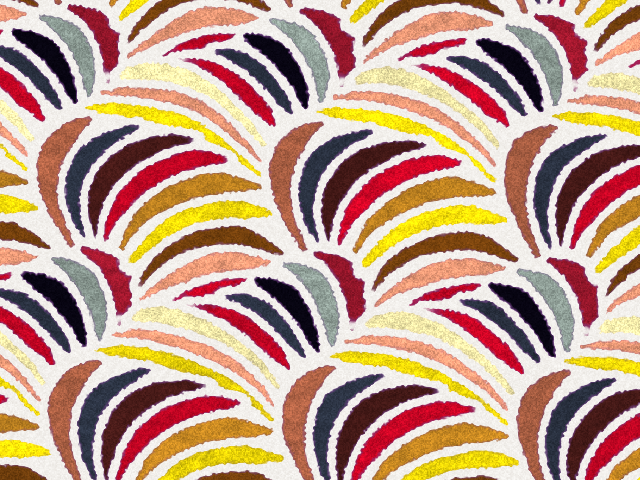
This pattern is drawn by a WebGL 2 fragment shader. Its source:

```glsl
#version 300 es
precision highp float;
uniform vec2 u_resolution;
out vec4 fragColor;

const vec3 WOOL_WHITE = vec3(.95, .94, .925);
const vec3 TAN = vec3(.66, .37, .26);
const vec3 SLATE = vec3(.17, .2, .26);
const vec3 UMBER = vec3(.27, .1, .09);
const vec3 RED = vec3(.78, .02, .14);
const vec3 OCHRE = vec3(.76, .52, .13);
const vec3 YELLOW = vec3(.96, .87, .03);
const vec3 BROWN = vec3(.45, .25, .05);
const vec3 SALMON = vec3(.95, .62, .48);
const vec3 CLARET = vec3(.6, .09, .17);
const vec3 SAGE = vec3(.56, .62, .59);
const vec3 BLACK = vec3(.03, .02, .07);
const vec3 CREAM = vec3(.99, .95, .69);
const vec3 FRINGE = vec3(.47, .26, .56);

// Columns are the steps between repeats, with the canvas 576 units high
const mat2 LATTICE = mat2(280., 6., 14., 293.);

float nearest = 1e4;
float second = 1e4;
vec3 dye = WOOL_WHITE;

float hash(vec2 p) {
    return fract(sin(dot(p, vec2(12.9898, 78.233))) * 43758.5453);
}

float noise(vec2 p) {
    vec2 i = floor(p), f = fract(p);
    f = f * f * (3. - 2. * f);
    return mix(mix(hash(i), hash(i + vec2(1, 0)), f.x),
               mix(hash(i + vec2(0, 1)), hash(i + vec2(1, 1)), f.x), f.y);
}

// Tapered arc from a through mid to b, repeated over the lattice;
// skew above 1 moves the widest part towards b
void stripe(vec2 p, vec2 a, vec2 mid, vec2 b, float halfWidth, float skew, vec3 color) {
    vec2 cell = round(inverse(LATTICE) * (p - mid));
    p -= LATTICE * cell;
    vec2 control = 2. * mid - .5 * (a + b);
    vec2 from = a;
    float d = 1e4;
    for (int i = 1; i <= 10; i++) {
        float t = float(i) / 10.;
        vec2 to = mix(mix(a, control, t), mix(control, b, t), t);
        vec2 seg = to - from;
        float h = clamp(dot(p - from, seg) / dot(seg, seg), 0., 1.);
        float along = clamp(t - .1 + .1 * h, 0., 1.);
        float taper = .22 + .78 * sin(3.14159 * pow(along, skew));
        d = min(d, length(p - from - seg * h) - halfWidth * taper);
        from = to;
    }
    if (d < nearest) {
        second = nearest;
        nearest = d;
        dye = color * (.94 + .12 * hash(cell + mid));
    } else {
        second = min(second, d);
    }
}

void main() {
    float unit = 576. / u_resolution.y;
    vec2 p = gl_FragCoord.xy * unit;
    p.y = 576. - p.y;

    // Hand-drawn drift and tufted edges
    vec2 q = p + 5. * (vec2(noise(p * .013), noise(p * .013 + 40.)) - .5);
    q += 3.2 * (vec2(noise(p * .3), noise(p * .3 + 90.)) - .5);

    // Fan opening to the right
    stripe(q, vec2(363, 300), vec2(341, 203), vec2(386, 147), 17., 1.2, TAN);
    stripe(q, vec2(380, 289), vec2(375, 208), vec2(444, 156), 15., 1., SLATE);
    stripe(q, vec2(393, 288), vec2(420, 208), vec2(514, 172), 18., 1., UMBER);
    stripe(q, vec2(406, 291), vec2(455, 222), vec2(556, 195), 18., 1.2, RED);
    stripe(q, vec2(427, 302), vec2(488, 239), vec2(590, 231), 17., 1.4, OCHRE);
    stripe(q, vec2(430, 327), vec2(510, 269), vec2(604, 263), 15., 1.3, YELLOW);
    stripe(q, vec2(444, 352), vec2(522, 289), vec2(616, 310), 14., 1.3, BROWN);
    stripe(q, vec2(448, 366), vec2(522, 328), vec2(601, 321), 14., 1.6, SALMON);
    stripe(q, vec2(490, 366), vec2(533, 350), vec2(577, 341), 9., 1.3, RED);

    // Fan opening to the left
    stripe(q, vec2(378, 307), vec2(421, 339), vec2(425, 395), 16., 1.1, CLARET);
    stripe(q, vec2(342, 319), vec2(387, 352), vec2(400, 412), 15., 1.1, SAGE);
    stripe(q, vec2(306, 336), vec2(354, 367), vec2(382, 419), 16., 1., BLACK);
    stripe(q, vec2(270, 354), vec2(325, 381), vec2(364, 426), 14., 1.1, SLATE);
    stripe(q, vec2(226, 365), vec2(294, 391), vec2(344, 440), 14., 1.3, RED);
    stripe(q, vec2(152, 383), vec2(245, 392), vec2(332, 464), 14., .8, CREAM);
    stripe(q, vec2(137, 403), vec2(245, 418), vec2(326, 486), 12., .9, SALMON);
    stripe(q, vec2(118, 421), vec2(235, 440), vec2(326, 503), 10., .7, YELLOW);

    // Keep a white channel between neighbours
    float edge = max(nearest, .5 * (9.5 - (second - nearest)));

    // Worn pile: broad mottling and fine grain
    float mottle = noise(p * vec2(.06, .12)) - .5;
    float grain = noise(p * .55) + hash(floor(p * .7)) - 1.;
    vec3 wool = dye * (1. + .16 * mottle + .17 * grain) + .015 * grain;
    float darkness = 1. - dot(dye, vec3(.3, .59, .11));
    wool = mix(wool, FRINGE, .75 * darkness * smoothstep(-3., -.3, edge));

    vec3 ground = WOOL_WHITE + .05 * grain * vec3(.8, .9, 1.);
    float cover = 1. - smoothstep(-.7 * unit, .7 * unit, edge);
    fragColor = vec4(clamp(mix(ground, wool, cover), 0., 1.), 1.);
}
```
